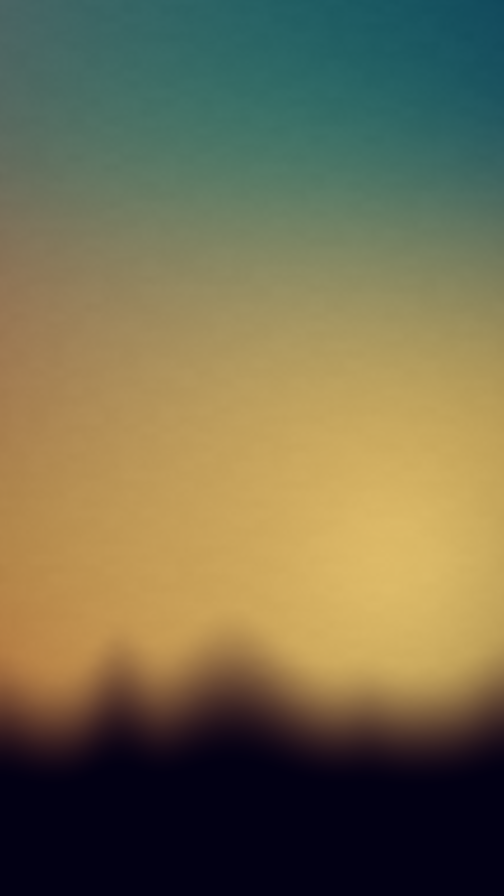
Give the GLSL for this background, as a Shadertoy shader.

```glsl
// A defocused dusk: teal sky melting into amber light above a dark skyline.
// Three smooth vertical colour ramps are blended across the canvas, soft
// glows and faint cellular grain are added, and a blurred ground covers it.

#define RAMP_SPACING 0.15
#define LOW_GLOW vec3(0.81, 0.362, 0.22)
#define LOW_GLOW_COLOR vec3(0.085, 0.085, 0.055)
#define HIGH_GLOW vec3(0.72, 0.56, 0.38)
#define HIGH_GLOW_COLOR vec3(0.050, 0.028, 0.004)
#define GROUND_COLOR vec3(0.006, 0.0, 0.078)
#define GROUND_BOTTOM 0.118
#define GROUND_TOP 0.262
#define DUSK_TINT vec3(1.0, 1.22, 1.15)
#define GRAIN_CELLS 54.0
#define GRAIN_STRENGTH 0.010

const int STOPS = 6;

// Ramp stops run from the top of the canvas downwards.
const vec3 LEFT_RAMP[STOPS] = vec3[STOPS](
    vec3(0.28, 0.39, 0.39), vec3(0.34, 0.415, 0.375), vec3(0.56, 0.45, 0.335),
    vec3(0.645, 0.485, 0.31), vec3(0.70, 0.535, 0.29), vec3(0.71, 0.48, 0.26));
const vec3 MIDDLE_RAMP[STOPS] = vec3[STOPS](
    vec3(0.135, 0.37, 0.39), vec3(0.235, 0.45, 0.405), vec3(0.54, 0.525, 0.385),
    vec3(0.715, 0.605, 0.36), vec3(0.775, 0.635, 0.355), vec3(0.79, 0.635, 0.345));
const vec3 RIGHT_RAMP[STOPS] = vec3[STOPS](
    vec3(0.06, 0.28, 0.36), vec3(0.12, 0.345, 0.38), vec3(0.46, 0.475, 0.36),
    vec3(0.71, 0.60, 0.335), vec3(0.725, 0.61, 0.335), vec3(0.70, 0.58, 0.32));

float bell(float distanceFromCenter, float width) {
    float d = distanceFromCenter / width;
    return exp(-d * d);
}

// Quadratic B-spline along the ramp, free of visible kinks.
vec3 rampColor(vec3 ramp[STOPS], float depth) {
    float t = clamp(depth / RAMP_SPACING, 0.0, float(STOPS - 1));
    int i = int(floor(t + 0.5));
    float f = t - float(i);
    vec3 before = ramp[max(i - 1, 0)];
    vec3 after = ramp[min(i + 1, STOPS - 1)];
    return 0.5 * (0.5 - f) * (0.5 - f) * before
         + (0.75 - f * f) * ramp[min(i, STOPS - 1)]
         + 0.5 * (0.5 + f) * (0.5 + f) * after;
}

// Parabolic blend of the three ramps across the width.
vec3 skyColor(vec2 uv) {
    float depth = 1.0 - uv.y;
    float x = uv.x;
    vec3 weights = vec3((1.0 - x) * (1.0 - 2.0 * x),
                        4.0 * x * (1.0 - x),
                        x * (2.0 * x - 1.0));
    return weights.x * rampColor(LEFT_RAMP, depth)
         + weights.y * rampColor(MIDDLE_RAMP, depth)
         + weights.z * rampColor(RIGHT_RAMP, depth);
}

// Round glow: center in xy, radius in z, measured in canvas widths.
float glow(vec2 uv, vec3 disc, float aspect) {
    return bell(length((uv - disc.xy) * vec2(1.0, aspect)), disc.z);
}

// Soft mounds that lift the level skyline.
float mounds(float x) {
    return 0.014 * bell(x, 0.06)
         + 0.032 * bell(x - 0.235, 0.065)
         + 0.044 * bell(x - 0.46, 0.13)
         + 0.006 * bell(x - 0.73, 0.05)
         + 0.026 * bell(x - 1.02, 0.09);
}

float hash(vec2 cell) {
    vec3 q = fract(vec3(cell.xyx) * 0.1031);
    q += dot(q, q.yzx + 33.33);
    return fract((q.x + q.y) * q.z);
}

// Cells of random brightness with softened borders, from -0.5 to 0.5.
float cellGrain(vec2 p) {
    vec2 cell = floor(p);
    vec2 f = smoothstep(0.2, 0.8, fract(p));
    float low = mix(hash(cell), hash(cell + vec2(1.0, 0.0)), f.x);
    float high = mix(hash(cell + vec2(0.0, 1.0)), hash(cell + 1.0), f.x);
    return mix(low, high, f.y) - 0.5;
}

void mainImage(out vec4 fragColor, in vec2 fragCoord) {
    vec2 uv = fragCoord / iResolution.xy;
    float aspect = iResolution.y / iResolution.x;
    vec3 color = skyColor(uv);

    // Warm glows
    color += LOW_GLOW_COLOR * glow(uv, LOW_GLOW, aspect);
    color += HIGH_GLOW_COLOR * glow(uv, HIGH_GLOW, aspect);

    // Faint grain, drawn out into rows
    vec2 grainPoint = uv * vec2(1.0, aspect) * GRAIN_CELLS;
    color += GRAIN_STRENGTH * (cellGrain(grainPoint * vec2(0.5, 1.0))
                             + 0.5 * cellGrain(grainPoint * 2.0));

    // Ground fades in, losing green and blue before red
    float lift = mounds(uv.x);
    float light = smoothstep(GROUND_BOTTOM + 0.6 * lift,
                             GROUND_TOP + 1.5 * lift, uv.y);
    color = mix(GROUND_COLOR, color, pow(vec3(light), DUSK_TINT));

    fragColor = vec4(clamp(color, 0.0, 1.0), 1.0);
}
```
